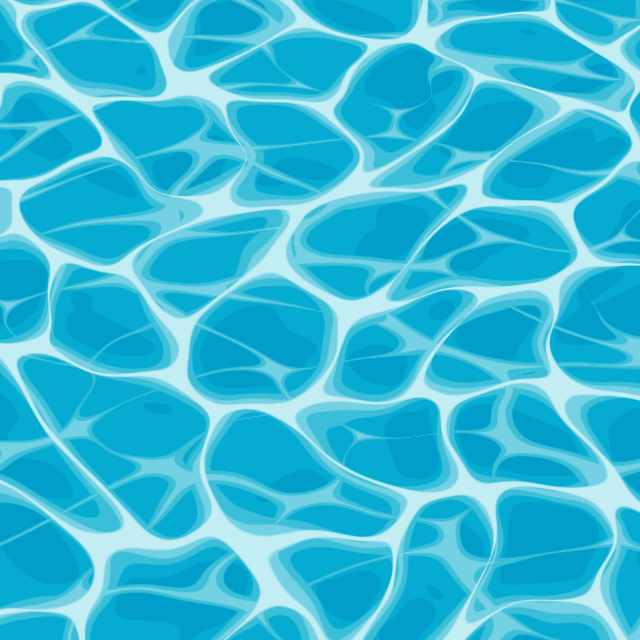
This texture is drawn by a Shadertoy shader. Its source:

```glsl
// Sunlit swimming pool water: a flat-toned web of caustic light on turquoise.

vec2 hash2(vec2 cell) {
    vec2 s = vec2(dot(cell, vec2(127.1, 311.7)), dot(cell, vec2(269.5, 183.3)));
    return fract(sin(s) * 43758.545);
}

// Smooth cellular web: near 0 inside a cell, 1 on a border, 2 on a junction.
float web(vec2 p) {
    vec2 cell = floor(p);
    float nearest = 9.0, sum = 0.0;
    for (int y = -1; y <= 1; y++)
    for (int x = -1; x <= 1; x++) {
        vec2 neighbour = cell + vec2(x, y);
        float d = length(neighbour + 0.08 + 0.84 * hash2(neighbour) - p);
        nearest = min(nearest, d);
        sum += exp(-9.0 * d);
    }
    return sum * exp(9.0 * nearest) - 1.0;
}

// Layered sines, about -1 to 1.
float ripple(vec2 p) {
    p += 0.55 * sin(p.yx * 1.9 + vec2(1.0, 4.0));
    p += 0.16 * sin(p.yx * 5.3 + vec2(2.0, 0.5));
    return 0.5 * sin(1.3 * p.x + 2.1 * p.y)
         + 0.3 * sin(1.9 * p.y - 2.7 * p.x + 1.7)
         + 0.2 * sin(3.1 * p.x + 5.3 * p.y + 0.6);
}

// Bends straight borders into flowing curves.
vec2 bend(vec2 p) {
    p += 0.27 * sin(p.yx * 1.4 + vec2(0.7, 2.9));
    p += 0.10 * sin(p.yx * 3.3 + vec2(4.1, 1.3));
    return p + 0.025 * sin(p.yx * 9.0 + vec2(0.4, 3.6));
}

// Antialiased mask of the area where the field is positive.
float inside(float field) {
    float soft = max(fwidth(field), 0.0001);
    return smoothstep(-soft, soft, field);
}

void mainImage(out vec4 fragColor, in vec2 fragCoord) {
    vec2 uv = fragCoord / iResolution.y;

    // Cells get smaller and flatter toward the far side of the pool
    vec2 p = vec2((uv.x - 0.5) * (4.3 + 0.7 * uv.y), uv.y * (4.4 + 2.0 * uv.y));
    p += vec2(13.0, 7.0);

    // Sharp light lines, a drifting halo around them, and separate wisps
    vec2 q = bend(p);
    float lines = web(q);
    float halo = web(q + 0.05 * sin(p.yx * 4.7 + vec2(1.0, 2.0)));
    float wisps = web(bend(p * vec2(0.85, 1.4) + 31.0));

    float swell = ripple(p * 1.3);
    float drift = ripple(p * 1.1 + 17.0);
    float wispField = wisps - 0.72 + 0.42 * ripple(p * 0.9 + 5.0);

    float bright = lines - 0.88 - 0.2 * swell;
    float pale = max(halo - 0.68 - 0.25 * drift, wispField - 0.35);
    float mid = max(halo - 0.32 - 0.16 * swell * drift - 0.12 * drift, wispField);
    float deep = ripple(p * vec2(1.2, 1.6) + 41.0) + 0.08 - 3.0 * halo;

    // Flat tones from deep water to light
    vec3 color = vec3(0.02, 0.67, 0.82);
    color = mix(color, vec3(0.00, 0.62, 0.79), inside(deep));
    color = mix(color, vec3(0.23, 0.75, 0.85), inside(mid));
    color = mix(color, vec3(0.45, 0.82, 0.89), inside(pale));
    color = mix(color, vec3(0.61, 0.87, 0.93), inside(bright + 0.07));
    color = mix(color, vec3(0.76, 0.93, 0.95), inside(bright));
    fragColor = vec4(color, 1.0);
}
```
